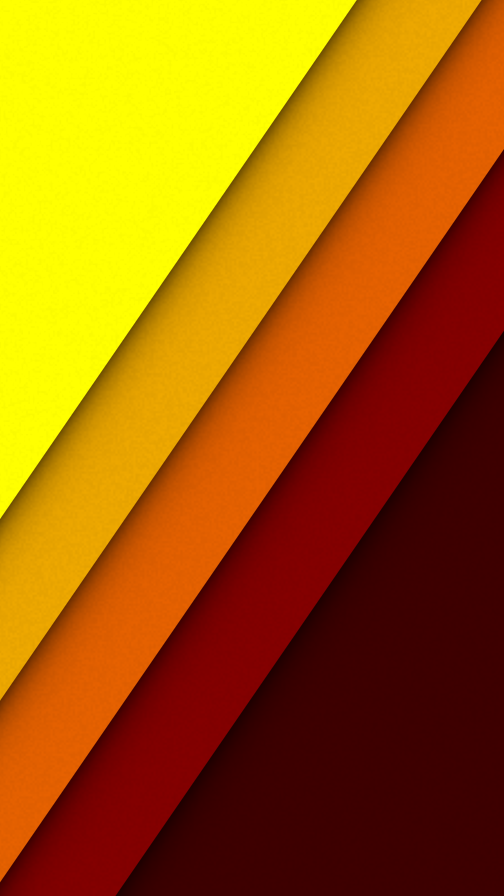
Give the GLSL for this background, as a Shadertoy shader.

```glsl
// Diagonal stacked paper sheets, yellow to dark maroon, with soft shadows and fine grain.

#define SLOPE 1.455          // steepness of the sheet edges
#define FIRST_EDGE 0.5794    // where the top sheet meets the left side, from the top
#define EDGE_STEP 0.2027     // vertical spacing of the edges
#define SHADOW_DEPTH 0.55    // darkness right under an edge
#define SHADOW_WIDTH 0.017   // falloff length of a shadow
#define GRAIN_SCALE 400.0    // grain cells per canvas height
#define GRAIN_AMOUNT 0.045   // contrast of the grain

const int EDGE_COUNT = 4;
const vec3 SHEETS[5] = vec3[5](
    vec3(1.00, 1.00, 0.00),    // yellow
    vec3(0.92, 0.65, 0.00),    // amber
    vec3(0.89, 0.375, 0.00),   // orange
    vec3(0.51, 0.00, 0.00),    // red
    vec3(0.24, 0.00, 0.00));   // maroon

float hash(vec2 p) {
    vec3 q = fract(p.xyx * 0.1031);
    q += dot(q, q.yzx + 33.33);
    return fract((q.x + q.y) * q.z);
}

float valueNoise(vec2 p) {
    vec2 cell = floor(p), f = fract(p);
    f = f * f * (3.0 - 2.0 * f);
    float low = mix(hash(cell), hash(cell + vec2(1, 0)), f.x);
    float high = mix(hash(cell + vec2(0, 1)), hash(cell + vec2(1, 1)), f.x);
    return mix(low, high, f.y);
}

void mainImage(out vec4 fragColor, in vec2 fragCoord) {
    // Height units, measured down from the upper left corner
    vec2 p = fragCoord / iResolution.y;
    p.y = 1.0 - p.y;
    float pixel = 1.0 / iResolution.y;
    float edgeNorm = length(vec2(SLOPE, 1.0));

    // Stack the sheets from the bottom one upward
    vec3 color = SHEETS[EDGE_COUNT];
    for (int i = EDGE_COUNT - 1; i >= 0; i--) {
        float offset = FIRST_EDGE + EDGE_STEP * float(i);
        float dist = (p.y + SLOPE * p.x - offset) / edgeNorm;
        color *= 1.0 - SHADOW_DEPTH * exp(-max(dist, 0.0) / SHADOW_WIDTH);
        color = mix(color, SHEETS[i], smoothstep(0.7 * pixel, -0.7 * pixel, dist));
    }

    // Paper grain
    color *= 1.0 + GRAIN_AMOUNT * (valueNoise(p * GRAIN_SCALE) - 0.5);
    fragColor = vec4(clamp(color, 0.0, 1.0), 1.0);
}
```
